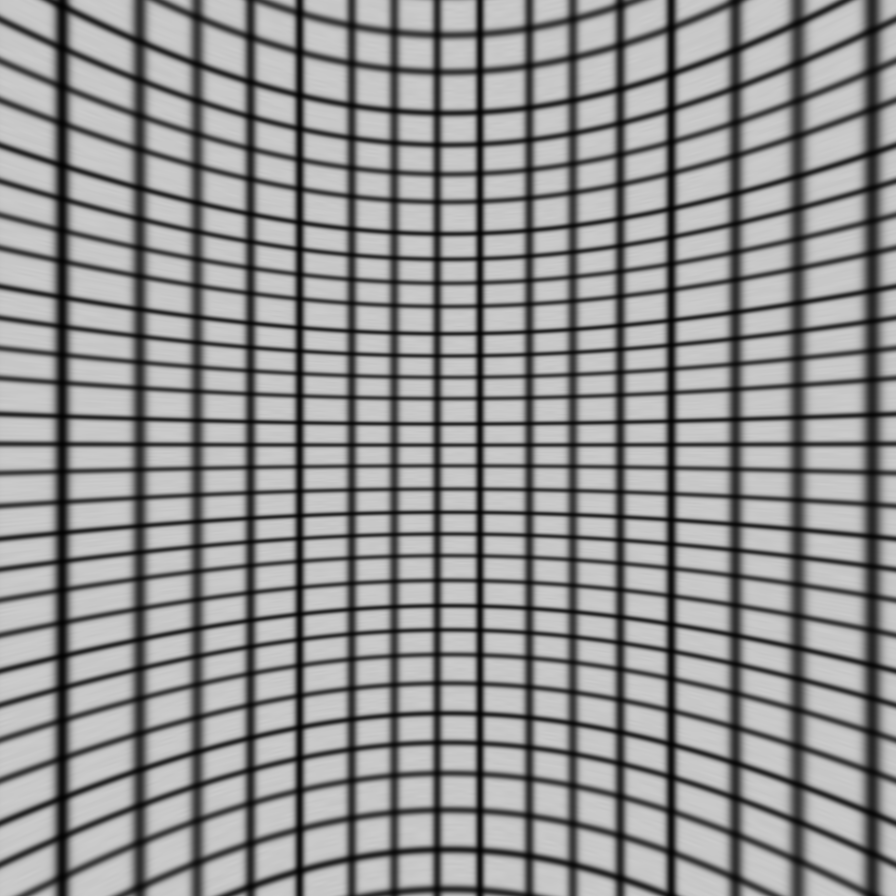
This pattern is drawn by a Shadertoy shader. Its source:

```glsl
const float PAPER = 0.785;
const float COLUMN_TILES = 2.557;   // tiles per radian of longitude
const float ROW_TILES = 5.1;        // tiles per radian of latitude

float hash(vec2 cell) {
    return fract(sin(dot(cell, vec2(127.1, 311.7))) * 43758.5453);
}

float valueNoise(vec2 p) {
    vec2 cell = floor(p);
    vec2 f = fract(p);
    f = f * f * (3.0 - 2.0 * f);
    float low = mix(hash(cell), hash(cell + vec2(1.0, 0.0)), f.x);
    float high = mix(hash(cell + vec2(0.0, 1.0)), hash(cell + 1.0), f.x);
    return mix(low, high, f.y);
}

// Light passing four soft lines that repeat once per tile
float lineLight(float coord, vec4 centers, vec4 widths, vec4 depths, float blur) {
    vec4 d = coord - centers;
    d -= floor(d + 0.5);
    vec4 sigma = sqrt(widths * widths + blur * blur);
    vec4 light = 1.0 - depths * widths / sigma * exp(-0.5 * d * d / (sigma * sigma));
    return light.x * light.y * light.z * light.w;
}

void mainImage(out vec4 fragColor, in vec2 fragCoord) {
    vec2 p = (2.0 * fragCoord - iResolution.xy) / iResolution.y;

    // View from inside a sphere: straight meridians, bowed parallels
    float longitude = atan(p.x);
    float latitude = atan(p.y / sqrt(1.0 + p.x * p.x));
    vec2 tile = vec2(longitude * COLUMN_TILES, latitude * ROW_TILES);
    vec2 blur = 0.35 * fwidth(tile);

    // Uneven line spacing inside each tile
    vec4 columns = vec4(0.182, 0.459, 0.695, 0.9385);
    vec4 rows = vec4(0.273, 0.534, 0.797, 0.033);
    rows.y += 0.026 * smoothstep(-0.02, 0.02, latitude);

    float columnLight = lineLight(tile.x, columns,
        vec4(0.017, 0.020, 0.021, 0.019), vec4(0.92, 0.76, 0.71, 0.80), blur.x);
    float rowLight = lineLight(tile.y, rows,
        vec4(0.018, 0.019, 0.019, 0.018), vec4(0.83, 0.73, 0.71, 0.79), blur.y);

    // Faint horizontal paper fibres
    float fibres = valueNoise(tile * vec2(14.0, 60.0)) - 0.5;
    float shade = (PAPER + 0.025 * fibres) * columnLight * rowLight;
    fragColor = vec4(vec3(shade), 1.0);
}
```
